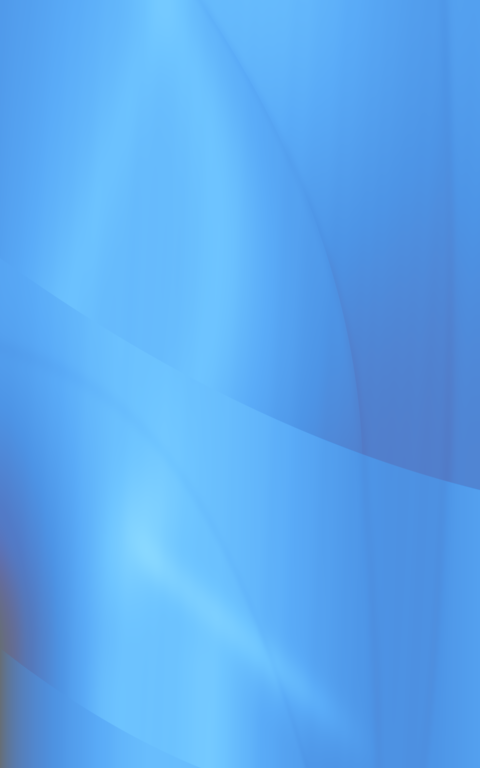
Reproduce this background procedurally as a WebGL 2 fragment shader.

```glsl
#version 300 es
precision highp float;
// Overlapping translucent blue sheets with soft creases and a bright caustic glow.

uniform vec2 u_resolution;
out vec4 fragColor;

const vec3 VIOLET = vec3(0.40, 0.41, 0.65);
const vec3 INDIGO = vec3(0.32, 0.48, 0.78);
const vec3 BLUE   = vec3(0.30, 0.58, 0.90);
const vec3 AZURE  = vec3(0.35, 0.67, 0.97);
const vec3 SKY    = vec3(0.43, 0.77, 1.00);
const vec3 ICE    = vec3(0.54, 0.85, 1.00);
const vec3 SMOKE  = vec3(0.40, 0.43, 0.46);

float glow(float d, float width) {
  return exp(-d * d / (width * width));
}

float quadratic(float t, float a, float b, float c) {
  return a + t * (b + t * c);
}

float edge(float d, float softness) {
  return smoothstep(-softness, softness, d);
}

float slopeHash(float n) {
  return fract(sin(n * 127.1) * 437.58) * 2.0 - 1.0;
}

// One-dimensional gradient noise
float gradientNoise(float x) {
  float cell = floor(x), f = x - cell;
  float blend = f * f * f * (f * (f * 6.0 - 15.0) + 10.0);
  return mix(slopeHash(cell) * f, slopeHash(cell + 1.0) * (f - 1.0), blend);
}

// Colour ramp from shadow to light
vec3 ramp(float tone) {
  vec3 c = mix(VIOLET, INDIGO, smoothstep(-0.2, 0.0, tone));
  c = mix(c, BLUE, clamp(tone * 4.0, 0.0, 1.0));
  c = mix(c, AZURE, clamp(tone * 4.0 - 1.0, 0.0, 1.0));
  c = mix(c, SKY, clamp(tone * 4.0 - 2.0, 0.0, 1.0));
  return mix(c, ICE, clamp(tone * 4.0 - 3.0, 0.0, 1.0));
}

// Upper sheet: two light ridges, left of the long crease
float upperLeftTone(vec2 p, float crease) {
  float ridgeA = quadratic(p.y, 0.345, -0.58, 0.2);
  float ridgeB = quadratic(p.y, 0.34, 0.74, -1.2);
  float tone = mix(0.27, 0.65, smoothstep(-0.1, ridgeA, p.x));
  tone = mix(tone, 0.62 - 0.9 * p.y, smoothstep(ridgeB, crease, p.x));
  return tone + 0.07 * glow(p.x - ridgeA, 0.05) + 0.09 * glow(p.x - ridgeB, 0.06);
}

float upperRightTone(vec2 p) {
  float top = mix(0.66, 0.33, smoothstep(0.55, 0.95, p.x));
  return mix(top, 0.04, smoothstep(-0.05, 0.62, p.y));
}

float upperTone(vec2 p, float softness) {
  float crease = quadratic(p.y, 0.417, 1.08, -0.86);
  float fold = quadratic(p.y, 0.927, 0.08, -0.11);
  float right = upperRightTone(p) + 0.06 * edge(p.x - fold, 0.012);
  float tone = mix(upperLeftTone(p, crease), right, edge(p.x - crease, softness));
  return tone - 0.05 * glow(p.x - crease, 0.01) - 0.05 * glow(p.x - fold, 0.012);
}

// Lower sheet: violet left edge, caustic and curved folds
float lowerTone(vec2 p) {
  float shadow = mix(0.42, -0.25, smoothstep(0.35, 0.85, p.y));
  float tone = mix(shadow, 0.72, smoothstep(-0.04, 0.28, p.x));
  tone = mix(tone, 0.25, smoothstep(0.42, 0.85, p.x));
  tone += 0.12 * smoothstep(0.9, 1.02, p.x);

  float caustic = p.y - (0.71 + 0.53 * (p.x - 0.28));
  float reach = smoothstep(0.25, 0.33, p.x) * (1.0 - smoothstep(0.6, 0.83, p.x));
  tone += 0.14 * reach * glow(caustic, 0.03);
  tone -= 0.14 * smoothstep(0.0, 0.1, caustic) * smoothstep(0.44, 0.58, p.x)
        * (1.0 - smoothstep(0.66, 0.8, p.x));
  float plume = p.x - (0.29 + 0.35 * (0.7 - p.y));
  tone += 0.19 * glow(plume, 0.075) * glow(p.y - 0.69, 0.09);
  tone += 0.08 * glow(p.x - 0.43, 0.05) * smoothstep(0.76, 0.88, p.y);
  tone += 0.06 * glow(p.x - 0.22, 0.04) * smoothstep(0.8, 0.92, p.y);
  tone += 0.04 * glow(p.x - 0.35, 0.05) * glow(p.y - 0.54, 0.07);

  float arc = p.y - (quadratic(p.x, 0.452, 0.2, 0.1) + 1.45 * p.x * p.x * p.x);
  float seam = p.x - quadratic(p.y, 0.66, 0.21, -0.08);
  float fold = p.x - quadratic(p.y, 0.905, 0.13, -0.15);
  tone -= 0.04 * glow(arc, 0.012) + 0.03 * edge(-arc, 0.015) * smoothstep(0.3, 0.5, p.x);
  tone -= 0.05 * glow(seam, 0.012) + 0.04 * glow(fold, 0.012);
  return tone + 0.05 * edge(fold, 0.012);
}

void main() {
  vec2 p = gl_FragCoord.xy / u_resolution;
  p.y = 1.0 - p.y;
  float pixel = 1.0 / u_resolution.y;

  // Stack the three sheets from top to bottom
  float tone = upperTone(p, 1.5 * pixel);
  float middleEdge = p.y - quadratic(p.x, 0.336, 0.45, -0.148);
  tone = mix(tone, lowerTone(p), edge(middleEdge, pixel));
  float bottomEdge = p.y - quadratic(p.x, 0.844, 0.49, -0.28);
  float bottomTone = mix(0.05, 0.68, smoothstep(-0.02, 0.33, p.x));
  tone = mix(tone, bottomTone, edge(bottomEdge, pixel));

  // Faint fibres along the sheets, then the smoky corner
  tone += 0.025 * gradientNoise(p.x * 38.0 + p.y * 3.0);
  float smoke = exp(-p.x / 0.035) * smoothstep(0.7, 0.85, p.y);
  fragColor = vec4(mix(ramp(tone), SMOKE, smoke), 1.0);
}
```
